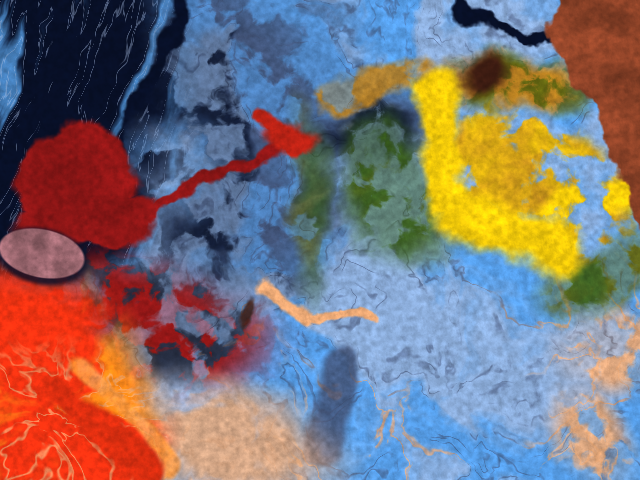
Reproduce this texture procedurally as a WebGL 2 fragment shader.

```glsl
#version 300 es
precision highp float;
// Poured acrylic paint: blue swirls, red and fiery pools, a yellow patch and a copper corner.
uniform vec2 u_resolution;
out vec4 fragColor;

const vec3 SKY = vec3(.34, .62, .91), LILAC = vec3(.62, .7, .84), SLATE = vec3(.25, .3, .43);
const vec3 NAVY = vec3(.03, .06, .15), CRIMSON = vec3(.58, .09, .09), SCARLET = vec3(.95, .2, .07);
const vec3 ORANGE = vec3(1, .54, .1), PEACH = vec3(.92, .66, .46), YELLOW = vec3(.97, .81, .04);
const vec3 OLIVE = vec3(.39, .4, .07), OCHRE = vec3(.72, .5, .13), COPPER = vec3(.53, .25, .15);
const vec3 UMBER = vec3(.24, .11, .07), MAUVE = vec3(.6, .4, .43);
const float SWIRL = .13;  // large flow distortion
const float FRAY = .07;   // ragged paint edges
const float GRAIN = .4;   // surface texture strength

vec3 col;
void paint(vec3 c, float cover) { col = mix(col, c, cover); }

float hash(vec2 p) { return fract(sin(dot(p, vec2(127.1, 311.7))) * 43758.5); }
float noise(vec2 p) {
  vec2 i = floor(p), f = fract(p);
  f = f * f * (3. - 2. * f);
  return mix(mix(hash(i), hash(i + vec2(1, 0)), f.x),
             mix(hash(i + vec2(0, 1)), hash(i + 1.), f.x), f.y);
}
float fbm(vec2 p) {
  float sum = 0., amp = .5;
  for (int i = 0; i < 5; i++) {
    sum += amp * noise(p);
    p = mat2(1.6, 1.2, -1.2, 1.6) * p + 7.3;
    amp *= .5;
  }
  return sum;
}
vec2 flow(vec2 p) { return vec2(fbm(p), fbm(p + 31.7)) - .48; }

// Soft ellipse: centre, radii, tilt, edge softness
float blob(vec2 p, float x, float y, float rx, float ry, float a, float soft) {
  p = mat2(cos(a), -sin(a), sin(a), cos(a)) * (p - vec2(x, y));
  return 1. - smoothstep(1. - soft, 1. + soft, length(p / vec2(rx, ry)));
}
// Soft line between two points
float stroke(vec2 p, float ax, float ay, float bx, float by, float w) {
  vec2 a = vec2(ax, ay), d = vec2(bx, by) - a;
  float t = clamp(dot(p - a, d) / dot(d, d), 0., 1.);
  return 1. - smoothstep(w * .65, w * 1.35, length(p - a - d * t));
}
// Thin contour lines of a field
float veins(float field, float count, float width) {
  return 1. - smoothstep(0., width, abs(fract(field * count) - .5));
}

void main() {
  vec2 p = gl_FragCoord.xy / u_resolution.y;
  vec2 q = p + SWIRL * flow(p * 4.);
  vec2 e = p + FRAY * flow(p * 13.);
  float swirl = fbm(q * 5. + 1.5 * flow(q * 6.));
  float fine = fbm(e * 26.);
  float patches = smoothstep(.42, .54, fbm(e * 17. + 4.));
  float tone = smoothstep(.42, .6, swirl);
  // Blue ground with lilac and peach veins
  col = mix(SKY, LILAC, .75 * tone);
  float lower = 1. - smoothstep(.34, .5, e.y);
  paint(SLATE, .5 * veins(swirl, 9., .16) * smoothstep(.35, .6, fine));
  paint(PEACH, .7 * lower * veins(swirl, 5., .1) * smoothstep(.4, .55, fbm(p * 5. + 9.)));
  paint(SLATE, .8 * stroke(q, .69, .23, .66, .05, .033));
  // Slate haze
  float haze = max(blob(q, .46, .83, .24, .22, 0., .5), blob(q, .51, .56, .19, .17, .2, .6));
  haze = max(haze, blob(q, .77, .74, .12, .11, 0., .5));
  paint(mix(SLATE, NAVY, tone), haze * mix(.35, .9, patches));
  // Dark upper left with slanted streaks
  float dark = (1. - smoothstep(.3, .46, q.x)) * smoothstep(.58, .7, q.y);
  dark = max(dark, blob(e, .08, .58, .23, .18, 0., .2));
  float streak = fbm(vec2((q.x - .42 * q.y) * 22., q.y * 3.5));
  vec3 night = mix(NAVY, SKY * .8, smoothstep(.5, .7, streak));
  paint(mix(night, LILAC, .45 * veins(streak, 5., .07)), dark);
  paint(NAVY, stroke(e, .39, 1., .27, .73, .016));
  paint(mix(SKY, LILAC, fine), .75 * blob(e, .37, .65, .1, .09, -.4, .5) * patches);
  // Olive, amber and ochre fields
  float olive = max(blob(e, .82, .6, .1, .15, .4, .35), blob(e, 1.27, .44, .14, .07, .6, .4));
  olive = max(olive, .7 * blob(e, .65, .58, .035, .16, .1, .7));
  paint(mix(OLIVE, vec3(.22, .36, .1), tone), olive * mix(.5, .95, patches));
  paint(mix(OCHRE, OLIVE, smoothstep(.4, .55, fine)), blob(e, 1.07, .82, .16, .065, 0., .35));
  paint(UMBER, blob(e, 1., .835, .055, .04, .2, .5));
  paint(OCHRE, stroke(e, .7, .79, .87, .85, .03) * mix(.4, .9, patches));
  // Yellow patch: solid rim, broken interior
  vec3 broken = mix(mix(SKY, LILAC, fine), mix(OCHRE, YELLOW, fine), patches);
  paint(broken, blob(e, 1.12, .62, .21, .13, -.5, .15));
  float rim = max(stroke(e, .905, .81, .95, .57, .037), stroke(e, .97, .55, 1.17, .48, .05));
  rim = max(rim, stroke(e, 1.14, .54, 1.29, .6, .038) * patches);
  paint(YELLOW * (.9 + .2 * fine), rim);
  // Fiery lower left
  vec3 ember = mix(CRIMSON, SLATE * .6, smoothstep(.5, .62, fine));
  paint(ember, blob(q, .25, .32, .31, .15, -.1, .3) * mix(.45, 1., patches));
  paint(mix(PEACH, LILAC, tone), .85 * blob(q, .44, .09, .24, .12, -.4, .4));
  vec3 flame = mix(SCARLET, ORANGE, smoothstep(.4, .56, swirl + .25 * (.16 - p.y)));
  flame = mix(flame, PEACH, .7 * veins(swirl, 7., .14) * (1. - smoothstep(.2, .32, p.y)));
  paint(flame, blob(q, .02, .14, .31, .31, 0., .2));
  paint(SCARLET * .9, stroke(q, .1, .2, .29, 0., .035));
  paint(mix(ORANGE, PEACH, fine), .85 * stroke(q, .17, .27, .34, .02, .022));
  // Peach drips and shore
  paint(PEACH, max(stroke(e, .54, .41, .64, .355, .018), stroke(e, .64, .355, .77, .33, .01)));
  paint(UMBER, .8 * blob(e, .51, .35, .014, .035, 0., .4));
  float coast = max(blob(q, 1.31, .28, .14, .1, 0., .4), blob(q, 1.23, .08, .07, .13, .3, .4));
  paint(PEACH, coast * mix(.25, .9, patches));
  // Red pool, stem and splash
  float pool = max(blob(e, .155, .625, .125, .115, 0., .06), blob(e, .17, .54, .15, .055, .1, .1));
  paint(CRIMSON * (.8 + .4 * fbm(p * 9.)), max(pool, stroke(e, .28, .53, .59, .7, .012)));
  float splash = max(blob(e, .6, .71, .055, .028, 0., .3), stroke(e, .55, .755, .61, .69, .016));
  paint(mix(CRIMSON, SCARLET, .4), splash);
  // Metallic pebble
  paint(NAVY, .8 * blob(p, .087, .466, .097, .058, -.2, .12));
  paint(MAUVE * (.7 + .6 * fine), blob(p, .087, .472, .09, .05, -.2, .04));
  // Dark curl and copper corner
  paint(NAVY, max(stroke(e, .945, .99, 1.03, .935, .013), stroke(e, 1.03, .935, 1.16, .925, .009)));
  float shore = 1.155 + .45 * max(0., .93 - e.y);
  paint(COPPER * (.72 + .6 * fbm(p * vec2(14, 24))), smoothstep(-.004, .004, e.x - shore));
  // Surface grain
  col *= 1. + GRAIN * (fbm(p * 95.) - .48);
  fragColor = vec4(clamp(col, 0., 1.), 1);
}
```
